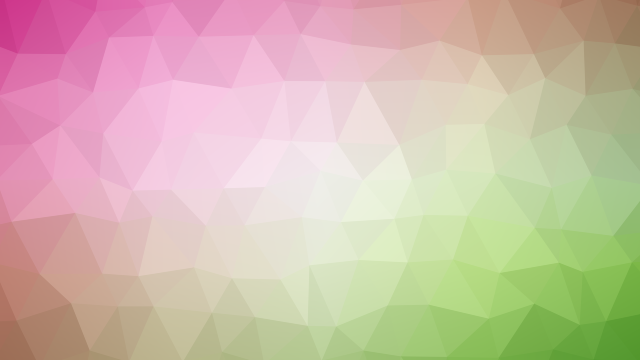
Give the GLSL for this background, as a Shadertoy shader.

```glsl
// Low-poly triangle mesh over a soft pink, white, brown and green gradient.

const vec2 CELLS = vec2(14.0, 8.0);  // mesh cells across the canvas
const float JITTER = 0.54;           // spread of each mesh corner
const float FACET_CONTRAST = 0.045;  // tone difference between facets
const float FACET_SHADING = 0.3;     // 0 = flat facets, 1 = smooth gradient

vec2 hash2(vec2 p) {
    vec2 q = vec2(dot(p, vec2(127.1, 311.7)), dot(p, vec2(269.5, 183.3)));
    return fract(sin(q) * 43758.55);
}

// Blend five evenly spaced colours, t in 0..1.
vec3 ramp(vec3 a, vec3 b, vec3 c, vec3 d, vec3 e, float t) {
    float s = t * 4.0;
    vec3 col = mix(a, b, clamp(s, 0.0, 1.0));
    col = mix(col, c, clamp(s - 1.0, 0.0, 1.0));
    col = mix(col, d, clamp(s - 2.0, 0.0, 1.0));
    return mix(col, e, clamp(s - 3.0, 0.0, 1.0));
}

// Gradient mesh: five horizontal ramps blended vertically.
vec3 background(vec2 uv) {
    uv = clamp(uv, 0.0, 1.0);
    vec3 bottom = ramp(vec3(0.61, 0.42, 0.33), vec3(0.70, 0.68, 0.52),
                       vec3(0.69, 0.79, 0.55), vec3(0.50, 0.72, 0.31),
                       vec3(0.26, 0.54, 0.13), uv.x);
    vec3 lower = ramp(vec3(0.77, 0.51, 0.46), vec3(0.87, 0.80, 0.73),
                      vec3(0.90, 0.93, 0.83), vec3(0.74, 0.88, 0.54),
                      vec3(0.50, 0.73, 0.29), uv.x);
    vec3 middle = ramp(vec3(0.89, 0.55, 0.70), vec3(0.95, 0.80, 0.88),
                       vec3(0.96, 0.95, 0.95), vec3(0.85, 0.92, 0.75),
                       vec3(0.62, 0.75, 0.56), uv.x);
    vec3 upper = ramp(vec3(0.87, 0.45, 0.67), vec3(0.95, 0.72, 0.86),
                      vec3(0.95, 0.82, 0.88), vec3(0.87, 0.83, 0.73),
                      vec3(0.62, 0.64, 0.48), uv.x);
    vec3 top = ramp(vec3(0.77, 0.13, 0.49), vec3(0.89, 0.49, 0.72),
                    vec3(0.89, 0.60, 0.73), vec3(0.80, 0.60, 0.52),
                    vec3(0.59, 0.42, 0.32), uv.x);
    return ramp(bottom, lower, middle, upper, top, uv.y);
}

// Jittered lattice corner; odd rows are shifted by half a cell.
vec2 meshCorner(vec2 id) {
    return id + vec2(0.5 * mod(id.y, 2.0), 0.0) + JITTER * (hash2(id) - 0.5);
}

// Signed distance to the line a-b, positive on its left.
float leftOf(vec2 p, vec2 a, vec2 b) {
    vec2 e = normalize(b - a);
    return e.x * (p.y - a.y) - e.y * (p.x - a.x);
}

// Premultiplied colour and coverage of one counter-clockwise triangle.
vec4 facet(vec2 p, vec2 a, vec2 b, vec2 c, float pixel) {
    float inside = min(leftOf(p, a, b), min(leftOf(p, b, c), leftOf(p, c, a)));
    float cover = smoothstep(-0.6 * pixel, 0.6 * pixel, inside);
    vec2 centre = (a + b + c) / 3.0;
    float tone = FACET_CONTRAST * (hash2(floor(centre * 64.0)).x - 0.5);
    vec3 col = background(mix(centre, p, FACET_SHADING) / CELLS) + tone;
    return vec4(col, 1.0) * cover;
}

// Split one lattice cell along its shorter diagonal.
vec4 cellFacets(vec2 p, vec2 id, float pixel) {
    vec2 a = meshCorner(id);
    vec2 b = meshCorner(id + vec2(1.0, 0.0));
    vec2 c = meshCorner(id + vec2(1.0, 1.0));
    vec2 d = meshCorner(id + vec2(0.0, 1.0));
    if (distance(a, c) < distance(b, d)) {
        return facet(p, a, b, c, pixel) + facet(p, a, c, d, pixel);
    }
    return facet(p, a, b, d, pixel) + facet(p, b, c, d, pixel);
}

void mainImage(out vec4 fragColor, in vec2 fragCoord) {
    vec2 uv = fragCoord / iResolution.xy;
    vec2 p = uv * CELLS;
    float pixel = CELLS.y / iResolution.y;

    // Gather every nearby facet; coverage blends the shared edges.
    vec4 sum = vec4(background(uv), 1.0) * 0.001;
    for (int j = -1; j <= 1; j++) {
        for (int i = -2; i <= 1; i++) {
            sum += cellFacets(p, floor(p) + vec2(i, j), pixel);
        }
    }
    fragColor = vec4(clamp(sum.rgb / sum.a, 0.0, 1.0), 1.0);
}
```
